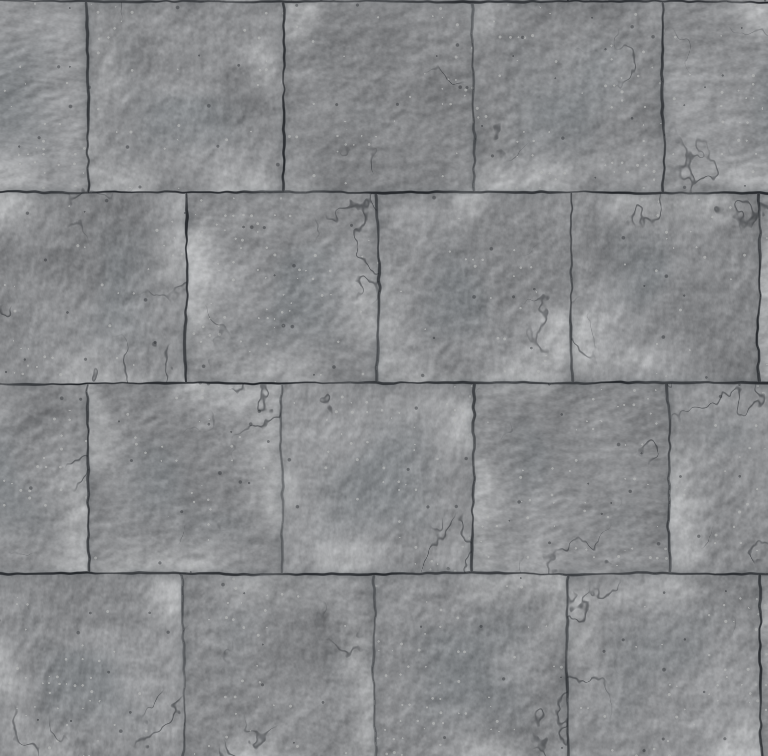
This texture is drawn by a WebGL 2 fragment shader. Its source:

```glsl
#version 300 es
precision highp float;

uniform vec2 u_resolution;
out vec4 outColor;

#define COLUMNS 4.0
#define ROW_HEIGHT 0.2522
#define TOP_GAP 0.0026
#define JOINT_SHIFT 0.465
#define JOINT_JITTER 0.035
#define JOINT_WIDTH 0.0062
#define CLOUD_AMOUNT 0.20
#define RELIEF_AMOUNT 0.17
#define FROST_AMOUNT 0.13
#define SPECK_GRID 24.0

const vec3 STONE = vec3(0.545, 0.550, 0.558);
const vec3 STAIN = vec3(0.42, 0.445, 0.46);
const vec3 FROST = vec3(0.70, 0.705, 0.70);
const vec3 GROOVE = vec3(0.13, 0.14, 0.155);

float hash(vec2 p) {
  return fract(sin(dot(p, vec2(127.1, 311.7))) * 43758.5453);
}

float noise(vec2 p) {
  vec2 i = floor(p), f = fract(p);
  f = f * f * (3.0 - 2.0 * f);
  return mix(mix(hash(i), hash(i + vec2(1, 0)), f.x),
             mix(hash(i + vec2(0, 1)), hash(i + vec2(1, 1)), f.x), f.y);
}

float fbm(vec2 p) {
  float sum = 0.0, amp = 0.533;
  for (int i = 0; i < 4; i++) {
    sum += amp * noise(p);
    p = mat2(1.6, 1.2, -1.2, 1.6) * p + 7.3;
    amp *= 0.5;
  }
  return sum;
}

// Small round marks, one at most per grid cell
float specks(vec2 p, float density) {
  vec2 cell = floor(p);
  vec2 centre = 0.3 + 0.4 * vec2(hash(cell + 3.1), hash(cell + 8.7));
  float radius = mix(0.12, 0.28, hash(cell + 5.9));
  float dot1 = 1.0 - smoothstep(radius * 0.4, radius, length(fract(p) - centre));
  return dot1 * step(hash(cell), density);
}

// Coverage of a groove with soft edges
float groove(float dist, float halfWidth, float px) {
  return 1.0 - smoothstep(halfWidth - 0.8 * px, halfWidth + 0.8 * px, dist);
}

void main() {
  vec2 uv = gl_FragCoord.xy / u_resolution;
  float px = COLUMNS / u_resolution.x;
  vec2 p = vec2(uv.x * COLUMNS, (1.0 - uv.y - TOP_GAP) / ROW_HEIGHT);

  // Courses: nearest horizontal joint, then the row
  float course = floor(p.y + 0.5);
  float bedY = course + 0.012 * (noise(vec2(p.x * 3.0, course * 9.0)) - 0.5)
             + 0.007 * (noise(vec2(p.x * 22.0, course * 5.0)) - 0.5);
  float dy = p.y - bedY;
  float row = dy < 0.0 ? course - 1.0 : course;

  // Upright joints: half a slab of shift on every other row
  float shift = JOINT_SHIFT + 0.5 * mod(row, 2.0);
  float joint = floor(p.x - shift + 0.5);
  vec2 jointId = vec2(joint, row);
  float jointX = joint + shift + JOINT_JITTER * (hash(jointId + 2.3) - 0.5)
               + 0.018 * (noise(vec2(p.y * 4.0, joint * 7.0 + row)) - 0.5)
               + 0.010 * (noise(vec2(p.y * 24.0, joint * 3.0 + row)) - 0.5);
  float dx = p.x - jointX;
  vec2 slab = vec2(dx < 0.0 ? joint - 1.0 : joint, row);
  float edge = min(abs(dx), abs(dy));

  // Each slab has its own patch of noise and its own tone
  vec2 q = p + 17.0 * vec2(hash(slab + 0.7), hash(slab + 4.2));
  float tone = hash(slab + 9.4) - 0.5;
  float cloud = fbm(q * 3.2) - 0.5;
  vec2 grainDir = mix(vec2(15.0, 27.0), vec2(27.0, 15.0), hash(slab + 6.6));
  float relief = fbm(q * grainDir) - fbm(q * grainDir + vec2(0.35, 0.45));
  float fine = noise(q * 70.0) - 0.5;

  vec3 color = STONE + 0.025 * tone + CLOUD_AMOUNT * cloud;
  float heart = smoothstep(0.08, 0.45, edge) * smoothstep(0.42, 0.72, noise(q * 2.6 + 31.0));
  color = mix(color, STAIN, 0.38 * heart);
  color += RELIEF_AMOUNT * relief + 0.045 * fine;

  // Pale bloom along parts of the edges
  float patchy = smoothstep(0.45, 0.8, noise(q * 3.0 + 11.0));
  float bloom = patchy * (1.0 - smoothstep(0.0, 0.26, edge)) * (0.5 + fbm(q * 14.0));
  color += FROST_AMOUNT * bloom * vec3(1.0, 1.0, 0.98);

  // Pale chips, dark pits and hairline cracks
  float cluster = smoothstep(0.4, 0.85, noise(q * 3.5 + 53.0));
  color = mix(color, FROST, 0.75 * specks(q * SPECK_GRID, 0.02 + 0.16 * cluster));
  color = mix(color, GROOVE, 0.4 * specks(q * SPECK_GRID * 0.8 + 40.0, 0.035));
  float crackLine = 1.0 - smoothstep(0.0, 0.022, abs(fbm(q * vec2(5.0, 4.0) + 71.0) - 0.5));
  float crackZone = smoothstep(0.62, 0.78, noise(q * 3.0 + 90.0)) * (1.0 - smoothstep(0.1, 0.3, edge));
  color = mix(color, GROOVE, 0.45 * crackLine * crackZone);

  // Shaded rim, then the grooves, worn thin in places
  float rimWear = noise(p * 7.0 + 23.0);
  color = mix(color, STAIN * 0.8, 0.55 * rimWear * exp(-edge * 45.0));
  float bedWear = mix(0.5, 1.0, noise(vec2(p.x * 5.0, course * 13.0)));
  float upWear = mix(0.45, 1.0, hash(jointId + 1.9)) * mix(0.6, 1.0, noise(vec2(p.y * 7.0, joint + row * 5.0)));
  float bed = bedWear * groove(abs(dy), JOINT_WIDTH * (0.6 + 0.6 * rimWear), px);
  float upright = upWear * groove(abs(dx), JOINT_WIDTH * (0.6 + 0.8 * rimWear), px);
  color = mix(color, GROOVE, max(bed, upright));

  outColor = vec4(clamp(color, 0.0, 1.0), 1.0);
}
```
